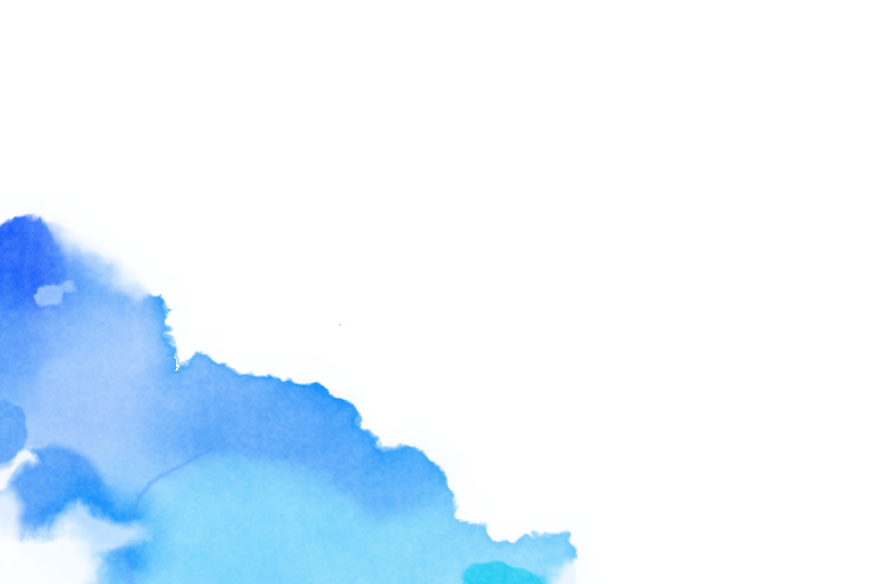
Reproduce this background procedurally as a Shadertoy shader.

```glsl
const vec3 PAPER = vec3(1.0);
const vec3 INDIGO = vec3(0.17, 0.41, 0.98);
const vec3 BLUE = vec3(0.36, 0.65, 0.98);
const vec3 AZURE = vec3(0.08, 0.58, 0.98);
const vec3 PERIWINKLE = vec3(0.65, 0.80, 0.99);
const vec3 SKY = vec3(0.56, 0.86, 0.99);
const vec3 TURQUOISE = vec3(0.12, 0.80, 0.95);

float hash(vec2 p) {
    return fract(sin(dot(p, vec2(127.1, 311.7))) * 43758.5453);
}

float noise(vec2 p) {
    vec2 i = floor(p), f = fract(p);
    f = f * f * (3.0 - 2.0 * f);
    return mix(mix(hash(i), hash(i + vec2(1, 0)), f.x),
               mix(hash(i + vec2(0, 1)), hash(i + vec2(1, 1)), f.x), f.y);
}

float fbm(vec2 p) {
    float sum = 0.0, amp = 0.53;
    for (int i = 0; i < 4; i++) {
        sum += amp * noise(p);
        p = mat2(1.6, 1.2, -1.2, 1.6) * p + 3.7;
        amp *= 0.5;
    }
    return sum;
}

vec2 warp(vec2 p, float scale, float amount) {
    return p + amount * (vec2(fbm(p * scale), fbm(p * scale + 17.3)) - 0.5);
}

float ramp(float x, float a, float b, float rise) {
    return rise * clamp((x - a) / (b - a), 0.0, 1.0);
}

// Height of the painted slope above x
float slope(float x) {
    float y = 0.612 + ramp(x, 0.0, 0.04, 0.012);
    y += ramp(x, 0.07, 0.12, -0.022) + ramp(x, 0.12, 0.25, -0.10);
    y += ramp(x, 0.272, 0.286, -0.14) + ramp(x, 0.286, 0.33, 0.03);
    y += ramp(x, 0.36, 0.41, -0.037) + ramp(x, 0.41, 0.54, -0.015);
    y += ramp(x, 0.54, 0.637, -0.087) + ramp(x, 0.637, 0.71, -0.03);
    y += ramp(x, 0.71, 0.755, -0.036) + ramp(x, 0.755, 0.797, -0.079);
    y += ramp(x, 0.797, 0.867, -0.024) + ramp(x, 0.867, 0.97, 0.016);
    return y + ramp(x, 0.97, 0.99, -0.18);
}

float segment(vec2 p, vec2 a, vec2 b) {
    vec2 d = b - a;
    return length(p - a - d * clamp(dot(p - a, d) / dot(d, d), 0.0, 1.0));
}

// Signed distance to the slope, positive inside the paint
float paintDepth(vec2 p) {
    const float cell = 0.01;
    float start = floor(p.x / cell) * cell, dist = 1.0;
    vec2 a = vec2(start - 9.0 * cell, slope(start - 9.0 * cell));
    for (int i = -8; i <= 9; i++) {
        float x = start + float(i) * cell;
        vec2 b = vec2(x, slope(x));
        dist = min(dist, segment(p, a, b));
        a = b;
    }
    return p.y < slope(p.x) ? dist : -dist;
}

float blot(vec2 p, vec2 centre, vec2 radius, float softness) {
    return smoothstep(-softness, softness, 1.0 - length((p - centre) / radius));
}

float band(float x, float a, float b, float softness) {
    return smoothstep(a - softness, a + softness, x) * (1.0 - smoothstep(b - softness, b + softness, x));
}

void mainImage(out vec4 fragColor, in vec2 fragCoord) {
    vec2 p = fragCoord / iResolution.y;
    float pixel = 1.0 / iResolution.y;
    vec2 flow = warp(p, 13.0, 0.05);
    vec2 frayed = warp(flow, 45.0, 0.025);
    float cloud = fbm(p * 9.0 + 5.0);

    // Broad washes
    vec3 color = mix(PERIWINKLE, SKY, smoothstep(-0.22, 0.16, 0.5 * p.x - p.y));
    color = mix(color, BLUE, 0.8 * blot(flow, vec2(0.46, 0.285), vec2(0.19, 0.11), 0.5));
    color = mix(color, BLUE, 0.55 * blot(flow, vec2(0.64, 0.19), vec2(0.13, 0.07), 0.5));
    color = mix(color, BLUE, 0.85 * blot(flow, vec2(0.13, 0.51), vec2(0.17, 0.09), 0.5));
    color = mix(color, INDIGO, 0.85 * blot(flow, vec2(0.0, 0.54), vec2(0.11, 0.14), 0.5));
    color = mix(color, BLUE, 0.6 * blot(flow, vec2(0.0, 0.40), vec2(0.07, 0.10), 0.6));
    color = mix(color, PERIWINKLE, 0.6 * blot(flow, vec2(0.17, 0.43), vec2(0.10, 0.06), 0.6));

    // Pools with dried boundaries
    color = mix(color, BLUE, 0.75 * blot(flow, vec2(0.0, 0.265), vec2(0.05, 0.055), 0.08));
    color = mix(color, BLUE, 0.9 * blot(flow, vec2(0.09, 0.14), vec2(0.105, 0.09), 0.12));
    color = mix(color, AZURE, 0.85 * blot(flow, vec2(0.18, 0.08), vec2(0.11, 0.08), 0.5));
    float tide = 1.0 - length((flow - vec2(0.42, 0.06)) / vec2(0.22, 0.17));
    float tideArc = 1.0 - smoothstep(0.32, 0.42, p.x);
    color = mix(color, SKY, 0.6 * smoothstep(0.0, 0.25, tide));
    color = mix(color, BLUE, 0.7 * tideArc * band(tide, 0.0, 0.03, 0.03));
    color = mix(color, TURQUOISE, 0.85 * blot(flow, vec2(0.86, 0.0), vec2(0.075, 0.038), 0.12));

    // Lifted pigment and feathered bare paper
    float bloom = blot(frayed, vec2(0.096, 0.50), vec2(0.026, 0.024), 0.18);
    color = mix(color, PERIWINKLE, 0.8 * bloom);
    color = mix(color, PAPER, 0.95 * blot(frayed, vec2(0.05, 0.03), vec2(0.13, 0.07), 0.3));
    color = mix(color, PAPER, 0.7 * blot(frayed, vec2(0.16, 0.09), vec2(0.08, 0.035), 0.4));
    float streak = segment(frayed, vec2(-0.02, 0.175), vec2(0.05, 0.215));
    color = mix(color, PAPER, 0.9 * (1.0 - smoothstep(0.004, 0.022, streak)));
    color = mix(color, PAPER, 0.8 * blot(flow, vec2(0.0, 0.11), vec2(0.028, 0.06), 0.5));

    // Pigment gathered along the wet edge
    float depth = paintDepth(frayed);
    float mist = band(p.x, 0.09, 0.25, 0.025);
    float inside = max(depth, 0.0);
    float rim = (1.0 - mist) * mix(0.85, 0.4, smoothstep(0.55, 0.75, p.x));
    rim *= smoothstep(0.2, 0.28, p.x) * (0.6 + 0.8 * cloud);
    color = mix(color, AZURE, clamp(rim * (0.75 * exp(-inside / 0.009) + 0.3 * exp(-inside / 0.04)), 0.0, 1.0));

    // Mottling and paper grain
    float grain = noise(p * 230.0) + noise(p * 110.0) - 1.0;
    color += (1.0 - color) * (0.35 * (0.5 - cloud) + 0.10 * grain);

    // Coverage, misty on the upper shoulder and faded at the tip
    float softness = mix(0.003 + pixel, 0.04, mist);
    float cover = smoothstep(-softness, softness, depth - 0.018 * mist);
    cover *= 1.0 - 0.9 * blot(frayed, vec2(1.0, 0.0), vec2(0.06, 0.06), 0.3);
    float halo = 0.14 * cloud * exp(min(depth, 0.0) / 0.018);
    vec3 ground = mix(PAPER, PERIWINKLE, halo);
    color = mix(ground, color, cover);

    // Stray speck
    float speck = length(p - vec2(0.582, 0.444));
    color = mix(color, PERIWINKLE, 0.7 * (1.0 - smoothstep(0.001, 0.001 + pixel, speck)));
    fragColor = vec4(clamp(color, 0.0, 1.0), 1.0);
}
```
